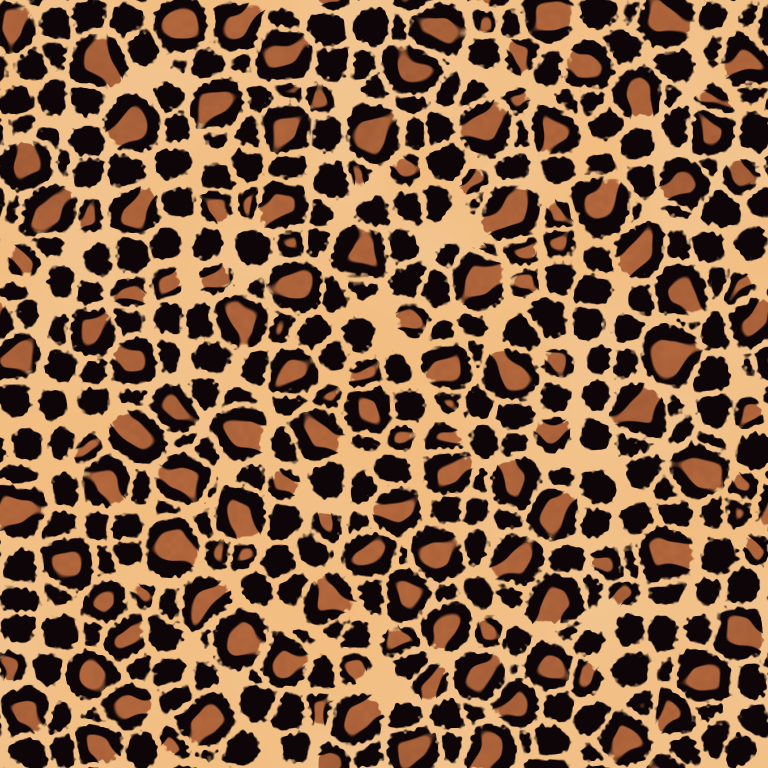
Give the GLSL for this pattern, as a WebGL 2 fragment shader.

```glsl
#version 300 es
precision highp float;
precision highp int;
// Seamless leopard coat: a wrapped power diagram packs large rosettes and small
// dots side by side; each cell is shrunk, rounded and given a furry edge.
// Rosettes get a broken dark ring of varying width around a brown heart.

uniform vec2 u_resolution;
out vec4 fragColor;

// Layout, in cells unless noted
const int   CELLS       = 20;     // cells across the tile
const float JITTER      = 0.62;   // scatter of the spot centres
const vec2  DOT_SIZE    = vec2(0.36, 0.50);
const vec2  ROSE_SIZE   = vec2(0.68, 0.82);
const float GAP         = 0.075;  // half the tan lane between spots
const float ROUNDING    = 0.055;  // corner rounding of the spots
const float OPEN_DOTS   = 0.84;   // dots hashed above this show some brown
const float WARP        = 0.16;   // wobble of the outlines
const float FUR         = 0.13;   // depth of the serrated edge
const float HEART_INSET = 0.06;   // brown stops short of the outline
const float SOFTNESS    = 0.0017; // edge blur, in canvas units

// Whole noise periods per tile
const int WARP_FREQ  = 32;
const int FUR_FREQ   = 180;
const int SHADE_FREQ = 9;
const int GRAIN_FREQ = 128;

const vec3 INK        = vec3(0.05, 0.02, 0.03);
const vec3 SAND       = vec3(0.95, 0.74, 0.50);
const vec3 PALE_SAND  = vec3(0.95, 0.77, 0.56);
const vec3 BROWN      = vec3(0.71, 0.41, 0.24);
const vec3 DEEP_BROWN = vec3(0.60, 0.34, 0.20);

// Integer hash of a lattice point, wrapped to the given period
vec3 hash3(ivec2 cell, int period, uint seed) {
    uvec2 c = uvec2((cell + 2 * period) % period);
    uvec3 v = uvec3(c, seed) * 1664525u + 1013904223u;
    v.x += v.y * v.z; v.y += v.z * v.x; v.z += v.x * v.y;
    v ^= v >> 16u;
    v.x += v.y * v.z; v.y += v.z * v.x; v.z += v.x * v.y;
    return vec3(v >> 8u) / 16777216.0;
}

// Smooth value noise that wraps over the unit square
float noise(vec2 uv, int freq, uint seed) {
    vec2 p = uv * float(freq);
    ivec2 c = ivec2(floor(p));
    vec2 f = smoothstep(0.0, 1.0, fract(p));
    float a = hash3(c, freq, seed).x;
    float b = hash3(c + ivec2(1, 0), freq, seed).x;
    float d = hash3(c + ivec2(0, 1), freq, seed).x;
    float e = hash3(c + ivec2(1, 1), freq, seed).x;
    return mix(mix(a, b, f.x), mix(d, e, f.x), f.y);
}

float rank(ivec2 cell) { return hash3(cell, CELLS, 1u).x; }

// A cell holds a rosette if it outranks its four neighbours
bool isRosette(ivec2 cell) {
    float around = max(max(rank(cell + ivec2(1, 0)), rank(cell - ivec2(1, 0))),
                       max(rank(cell + ivec2(0, 1)), rank(cell - ivec2(0, 1))));
    return rank(cell) > around;
}

// Centre (xy) and radius (z) of the spot in a cell
vec3 spotAt(ivec2 cell) {
    vec3 h = hash3(cell, CELLS, 2u);
    vec2 size = isRosette(cell) ? ROSE_SIZE : DOT_SIZE;
    return vec3(vec2(cell) + 0.5 + JITTER * (h.xy - 0.5), mix(size.x, size.y, h.z));
}

vec2 heading(float turn) { return vec2(cos(6.28318 * turn), sin(6.28318 * turn)); }

// Ring width: smooth one-, two- and three-lobed waves around the centre
float ringWidth(vec2 v, ivec2 cell) {
    vec3 h = hash3(cell, CELLS, 3u);
    vec2 v2 = vec2(v.x * v.x - v.y * v.y, 2.0 * v.x * v.y);
    vec2 v3 = vec2(v2.x * v.x - v2.y * v.y, v2.x * v.y + v2.y * v.x);
    return 0.37 + 0.16 * dot(v, heading(h.x))
                + 0.34 * dot(v2, heading(h.y)) + 0.34 * dot(v3, heading(h.z));
}

void main() {
    vec2 uv = gl_FragCoord.xy / u_resolution;
    vec2 wobble = vec2(noise(uv, WARP_FREQ, 4u), noise(uv, WARP_FREQ, 5u)) - 0.5;
    vec2 p = uv * float(CELLS) + WARP * wobble;
    ivec2 home = ivec2(floor(p));

    // Find the spot that owns this point
    vec3 spots[25];
    float power[25];
    int owner = 0;
    for (int i = 0; i < 25; i++) {
        spots[i] = spotAt(home + ivec2(i % 5, i / 5) - 2);
        vec2 away = p - spots[i].xy;
        power[i] = dot(away, away) - spots[i].z * spots[i].z;
        if (power[i] < power[owner]) owner = i;
    }
    vec3 spot = spots[owner];
    ivec2 cell = home + ivec2(owner % 5, owner / 5) - 2;
    vec2 rel = p - spot.xy;

    // Depth inside the spot: smooth minimum over its borders and a size limit
    float sum = exp(-(spot.z + 0.12 - length(rel)) / ROUNDING);
    for (int i = 0; i < 25; i++) {
        if (i == owner) continue;
        float border = (power[i] - power[owner]) / (2.0 * distance(spots[i].xy, spot.xy));
        sum += exp(-border / ROUNDING);
    }
    float fur = FUR * (noise(uv, FUR_FREQ, 6u) - 0.5);
    float depth = -ROUNDING * log(sum) - GAP + fur;

    // Dark ring, or a fully dark dot
    bool open = isRosette(cell) || hash3(cell, CELLS, 7u).x > OPEN_DOTS;
    float ring = open ? spot.z * ringWidth(rel / spot.z, cell) + fur : 10.0;

    // Colours
    float soft = float(CELLS) * max(SOFTNESS, 0.75 / min(u_resolution.x, u_resolution.y));
    float shade = noise(uv, SHADE_FREQ, 8u);
    float grain = noise(uv, GRAIN_FREQ, 9u);
    vec3 coat = mix(SAND, PALE_SAND, shade);
    vec3 heart = mix(BROWN, DEEP_BROWN, 0.5 * shade * shade + 0.3 * grain);
    float heartMask = smoothstep(-soft, soft, depth - HEART_INSET);
    float inkMask = min(smoothstep(-soft, soft, depth), smoothstep(-soft, soft, ring - depth));
    fragColor = vec4(mix(mix(coat, heart, heartMask), INK, inkMask), 1.0);
}
```
